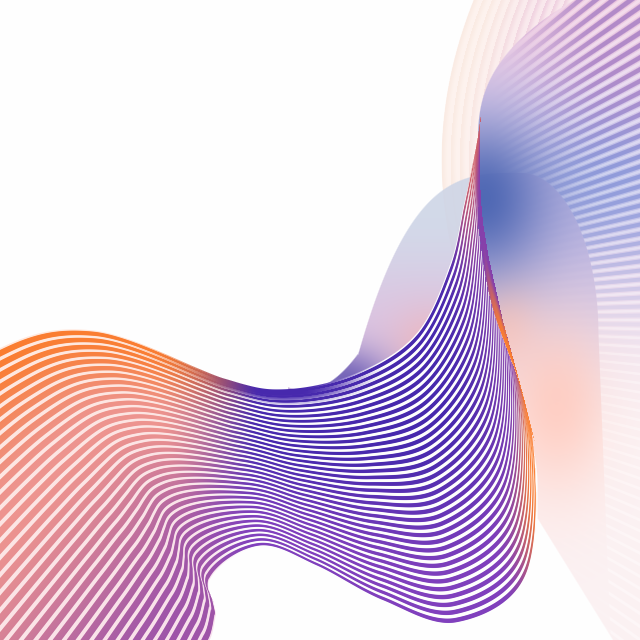
A Shadertoy shader for this background:

```glsl
// A twisting ribbon of fine lines in front of pale translucent veils.
// The ribbon is a ruled surface between two spline rails: each pixel solves for
// its place along (t) and across (s) the rails, and stripes are drawn in s.

const vec3 ORANGE = vec3(.98, .49, .19);
const vec3 PEACH = vec3(1., .79, .74);

// Spline knots: upper rail in xy, lower rail in zw
const vec4 rails[11] = vec4[11](
  vec4(-.26, .271, .156, -.302), vec4(-.026, .443, .326, -.003),
  vec4(.143, .484, .328, .095), vec4(.352, .408, .406, .146),
  vec4(.449, .392, .495, .115), vec4(.56, .418, .599, .06),
  vec4(.651, .479, .714, .025), vec4(.703, .586, .823, .102),
  vec4(.725, .681, .831, .323), vec4(.743, .766, .768, .525),
  vec4(.751, .818, .747, .648));

float ramp(float a, float b, float x) { return smoothstep(a, b, x); }

float cross2(vec2 a, vec2 b) { return a.x * b.y - a.y * b.x; }

// Signed side of p relative to the chord between the rails
float side(vec2 p, vec4 r) { return cross2(p - r.xy, r.zw - r.xy); }

// Position across the chord, 0 on the upper rail and 1 on the lower
float across(vec2 p, vec4 r) {
  vec2 chord = r.zw - r.xy;
  return dot(p - r.xy, chord) / max(dot(chord, chord), 1e-6);
}

float glow(vec2 p, float x, float y, vec2 radius) {
  vec2 d = (p - vec2(x, y)) / radius;
  return exp(-dot(d, d));
}

// Smooth coverage, positive d is inside
float cover(float d) { return clamp(.5 + d / max(fwidth(d), 1e-5), 0., 1.); }

// Colour and coverage of the ribbon at t, with chord r and rail velocity
vec4 ribbon(vec2 p, float t, vec4 r, vec4 velocity, float pixel) {
  float s = across(p, r), lines = 36.;
  vec2 tangent = mix(velocity.xy, velocity.zw, s);
  float width = abs(cross2(r.zw - r.xy, tangent)) / max(length(tangent), 1e-6);
  float soft = min(pixel / max(width, 1e-4), .05);

  // Stripes, closing up at the twist and along the upper trough
  float body = ramp(2.4, 3.5, t + .5 * s);
  float thick = mix(.32, .28, body), aa = soft * lines * .6;
  float ink = 1. - ramp(thick - aa, thick + aa, abs(fract(s * lines) - .5));
  float trough = ramp(2.1, 3., t) * (1. - ramp(4.2, 5.5, t)) * (1. - ramp(.03, .11, s));
  float solid = max(1. - ramp(.05, .14, width), ramp(7.8, 9.2, t));
  ink = max(ink, max(solid, trough));

  // Warm left wing, violet body, orange rims
  vec3 wing = mix(ORANGE, vec3(.93, .58, .56), ramp(0., .35, s));
  wing = mix(wing, vec3(.62, .33, .66), ramp(.35, .9, s));
  vec3 violet = mix(vec3(.28, .16, .68), vec3(.5, .25, .74), ramp(.3, .9, s));
  vec3 color = mix(wing, violet, body);
  color = mix(color, vec3(.52, .25, .67), ramp(6.3, 8.2, t));
  color = mix(color, ORANGE, ramp(.66, .95, s) * ramp(6.6, 7.6, t) * (1. - ramp(8.6, 9.4, t)));
  color = mix(color, vec3(.86, .4, .36), .85 * (1. - ramp(0., .25, s)) * ramp(7., 8.6, t));
  vec3 gap = mix(mix(vec3(1., .91, .87), vec3(.97, .88, .93), s), vec3(.995), body);
  return vec4(mix(gap, color, ink), clamp(.5 + min(s, 1. - s) / soft, 0., 1.));
}

// Translucent shapes behind the ribbon
vec3 backdrop(vec2 p) {
  // Outer band of pale contours
  float inset = p.x - .69 - .8 * (p.y - .75) * (p.y - .75);
  vec3 band = mix(vec3(.98, .92, .89), vec3(.94, .82, .88), ramp(.02, .12, inset));
  band = mix(band, vec3(1., .97, .96), .6 * ramp(0., .75, fract(inset * 70.)));
  vec3 color = mix(vec3(.995), band, cover(inset) * step(.5, p.y));

  // Domed petal
  float tail = min(abs(p.x - .475), .1);
  float dome = max(.73 - .283 * pow(max(.814 - p.x, 0.) / .254, 3.2), .39 + 8. * tail * tail);
  float v = clamp((p.y - .48) / .25, 0., 1.);
  float flank = .814 + .121 * sqrt(1. - v * v) + .04 * max(.48 - p.y, 0.);
  float petal = cover(dome - p.y) * cover(flank - p.x);
  vec3 tint = mix(vec3(.84, .74, .87), vec3(.8, .83, .9), ramp(.48, .67, p.y));
  tint = mix(tint, vec3(.92, .68, .71), .8 * glow(p, .67, .46, vec2(.06)));
  tint = mix(tint, vec3(.33, .26, .66), .9 * glow(p, .54, .405, vec2(.07, .05)));
  color = mix(color, tint, .88 * petal * step(.45, p.x) * step(.3, p.y));

  // Right veil with fanning stripes
  float edge = .747 + .15 * pow(max(p.y - .78, 0.) / .22, 2.5)
    + .093 * (1. - ramp(.24, .6, p.y)) + .62 * max(.19 - p.y, 0.);
  vec3 veil = mix(vec3(.985, .945, .95), vec3(.87, .8, .92), ramp(.3, .75, p.y));
  veil = mix(veil, vec3(.93, .79, .88), ramp(.8, 1., p.y));
  veil = mix(veil, vec3(.6, .69, .9), .6 * glow(p, .93, .71, vec2(.14, .1)));
  float fan = abs(fract(atan(p.y - .5, max(p.x - .3, .01)) * 50.) - .5);
  float outer = ramp(.76, .95, p.x) * (1. - .85 * petal);
  vec3 stripe = mix(vec3(.52, .57, .84), vec3(.64, .48, .76), ramp(.72, .9, p.y));
  veil = mix(veil, stripe, .8 * outer * ramp(.42, .78, p.y) * (1. - ramp(.15, .3, fan)));
  veil = mix(veil, vec3(1.), .35 * outer * ramp(.3, .42, fan));
  veil = mix(veil, vec3(.7, .67, .86), .65 * petal * ramp(.3, .7, p.y));
  veil = mix(veil, PEACH, .85 * glow(p, .87, .37, vec2(.09, .14)) * mix(.35, 1., petal));
  veil = mix(veil, PEACH, .8 * glow(p, .79, .49, vec2(.05, .07)));
  veil = mix(veil, vec3(.3, .4, .7), .97 * glow(p, .755, .69, vec2(.1, .125)));
  return mix(color, veil, cover(p.x - edge));
}

void mainImage(out vec4 fragColor, in vec2 fragCoord) {
  vec2 p = fragCoord / iResolution.xy;
  vec3 color = backdrop(p);

  // Layer the sheet over each spline span near this pixel
  float t = -1.;
  vec4 chord, velocity;
  for (int i = 0; i < 10; i++) {
    vec4 b = rails[i], c = rails[i + 1];
    vec2 low = min(min(b.xy, b.zw), min(c.xy, c.zw)) - .04;
    vec2 high = max(max(b.xy, b.zw), max(c.xy, c.zw)) + .04;
    if (clamp(p, low, high) != p) continue;
    vec4 a = rails[max(i - 1, 0)], d = rails[min(i + 2, 10)];
    vec4 k1 = .5 * (c - a), k2 = a - 2.5 * b + 2. * c - .5 * d, k3 = 1.5 * (b - c) + .5 * (d - a);
    float before = side(p, b);
    for (int j = 1; j <= 4; j++) {
      float f = float(j) * .25;
      float now = side(p, b + f * (k1 + f * (k2 + f * k3)));
      if ((before < 0.) != (now < 0.)) {
        float slope = (now - before) * 4.;
        f -= now / slope;
        f -= side(p, b + f * (k1 + f * (k2 + f * k3))) / slope;
        vec4 r = b + f * (k1 + f * (k2 + f * k3));
        if (abs(across(p, r) - .5) < .505) {
          t = float(i) + f;
          chord = r;
          velocity = k1 + f * (2. * k2 + 3. * f * k3);
        }
      }
      before = now;
    }
  }
  if (t >= 0.) {
    vec4 sheet = ribbon(p, t, chord, velocity, 1. / min(iResolution.x, iResolution.y));
    color = mix(color, sheet.rgb, sheet.a);
  }
  fragColor = vec4(color, 1.);
}
```
